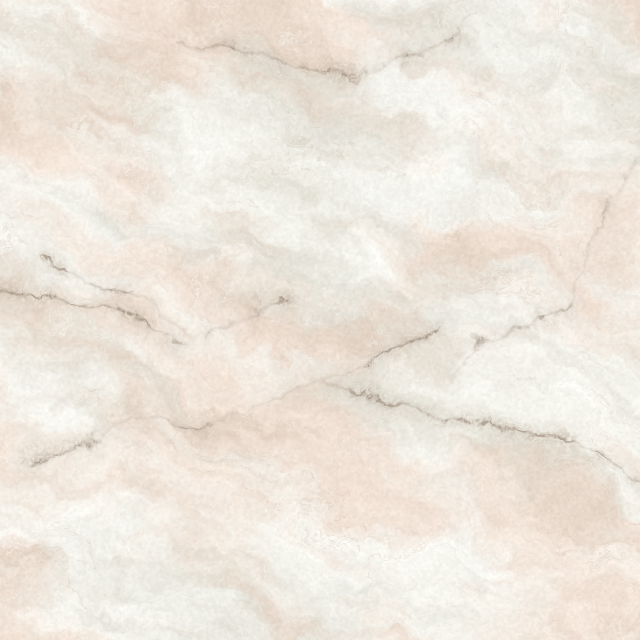
A Shadertoy shader for this texture:

```glsl
vec3 hash3(vec2 cell) {
    vec3 h = fract(cell.xyx * vec3(0.1031, 0.1030, 0.0973));
    h += dot(h, h.yxz + 33.33);
    return fract((h.xxy + h.yzz) * h.zyx);
}

// Soft cellular noise: random cell values blended by distance
float cellNoise(vec2 p) {
    vec2 cell = floor(p), f = fract(p);
    float sum = 0.0, total = 0.0;
    for (int y = -1; y <= 1; y++)
    for (int x = -1; x <= 1; x++) {
        vec2 offset = vec2(x, y);
        vec3 h = hash3(cell + offset + 100.0);
        float w = pow(1.0 - smoothstep(0.0, 1.414, length(offset + h.xy - f)), 4.0);
        sum += h.z * w;
        total += w;
    }
    return sum / max(total, 1e-5);
}

float layeredNoise(vec2 p) {
    float sum = 0.0, amp = 0.437;
    for (int i = 0; i < 6; i++) {
        sum += amp * cellNoise(p);
        p = mat2(1.9, 0.5, -0.5, 1.9) * p + 7.3;
        amp *= 0.58;
    }
    return sum;
}

float segmentDistance(vec2 p, vec2 a, vec2 b) {
    vec2 ab = b - a;
    return length(p - a - ab * clamp(dot(p - a, ab) / dot(ab, ab), 0.0, 1.0));
}

// Start and end of each vein stretch
const vec4 veins[11] = vec4[11](
    vec4(-0.05, 0.55, 0.30, 0.475), vec4(0.05, 0.59, 0.30, 0.49),
    vec4(0.34, 0.48, 0.44, 0.54), vec4(0.06, 0.28, 0.25, 0.33),
    vec4(0.25, 0.33, 0.50, 0.41), vec4(0.50, 0.41, 0.70, 0.48),
    vec4(0.50, 0.41, 1.05, 0.24), vec4(0.73, 0.43, 0.88, 0.52),
    vec4(0.88, 0.52, 1.03, 0.80), vec4(0.28, 0.95, 0.56, 0.89),
    vec4(0.56, 0.89, 0.76, 0.95));

void mainImage(out vec4 fragColor, in vec2 fragCoord) {
    vec2 p = fragCoord / iResolution.xy;
    vec2 warp = vec2(layeredNoise(p * 7.0), layeredNoise(p * 7.0 + 31.0)) - 0.5;

    // Clouds drift along a gentle downward slant
    vec2 s = p + 0.14 * warp;
    vec2 slant = vec2(dot(s, vec2(0.94, -0.34)), dot(s, vec2(0.34, 0.94)));
    float blush = smoothstep(0.35, 0.70, layeredNoise(slant * vec2(3.0, 8.0) + 3.0));
    float shade = smoothstep(0.42, 0.74, layeredNoise(slant * vec2(3.5, 10.0) + 17.0));
    float cool = smoothstep(0.46, 0.70, layeredNoise(slant * vec2(3.0, 8.0) + 43.0));

    vec3 color = mix(vec3(0.974, 0.972, 0.945), vec3(0.952, 0.892, 0.845), blush);
    color = mix(color, vec3(0.935, 0.935, 0.910), 0.5 * cool * (1.0 - blush));
    color *= mix(vec3(1.0), vec3(0.940, 0.932, 0.918), shade);

    // Fine mottling and slanted scratches
    float streaks = layeredNoise(slant * vec2(16.0, 48.0) + 11.0) - 0.5;
    color += streaks * vec3(0.060, 0.075, 0.085);

    // Hairline cracks, some tan and some pale
    float patches = layeredNoise(p * 6.0 + 57.0);
    float tanLine = abs(layeredNoise(slant * vec2(4.0, 14.0) + 71.0) - 0.5);
    float paleLine = abs(layeredNoise(slant * vec2(8.0, 15.0) + 83.0) - 0.5);
    color = mix(color, vec3(0.82, 0.74, 0.67),
        0.25 * smoothstep(0.014, 0.0, tanLine) * smoothstep(0.46, 0.62, patches));
    color = mix(color, vec3(0.985, 0.980, 0.955),
        0.4 * smoothstep(0.014, 0.0, paleLine) * smoothstep(0.58, 0.44, patches));

    // Veins: soft crumbly bands with a thin broken core
    float grit = cellNoise(p * 140.0 + 40.0 * warp);
    float strength = smoothstep(0.36, 0.64, layeredNoise(p * 10.0 + 91.0));
    vec2 bent = p + 0.09 * warp;
    float core = 0.0, halo = 0.0;
    for (int i = 0; i < 11; i++) {
        float d = segmentDistance(bent, veins[i].xy, veins[i].zw);
        core = max(core, smoothstep(0.0045, 0.0, d));
        halo = max(halo, exp(-d / 0.012));
    }
    float crumbs = smoothstep(0.45, 0.80, grit);
    color = mix(color, vec3(0.80, 0.75, 0.69), halo * (0.12 + 0.40 * strength));
    color = mix(color, vec3(0.62, 0.56, 0.50), clamp(
        core * (0.10 + 0.35 * strength) * (0.6 + 0.8 * grit)
        + 0.40 * halo * crumbs * strength, 0.0, 0.7));

    // Stone grain
    color += 0.034 * (cellNoise(p * 230.0) - 0.5) + 0.022 * (grit - 0.5);
    fragColor = vec4(clamp(color, 0.0, 1.0), 1.0);
}
```
